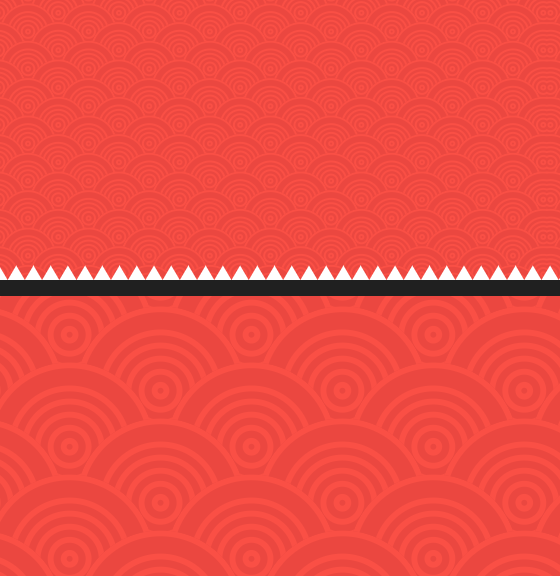
Top, the full canvas; bottom, a detail of the centre.
Give the GLSL for this pattern, as a WebGL 2 fragment shader.

```glsl
#version 300 es
precision highp float;
// Red overlapping wave scales with concentric rings, above a white sawtooth hem.

uniform vec2 u_resolution;
out vec4 fragColor;

// All lengths are fractions of the canvas height.
const vec3 SCALE_RED = vec3(0.92, 0.28, 0.25);
const vec3 LINE_RED  = vec3(0.98, 0.31, 0.27);
const vec3 HEM_WHITE = vec3(1.0);

const vec2  SCALE_PITCH  = vec2(0.2165, 0.0667); // column and row spacing
const vec2  SCALE_ORIGIN = vec2(0.2083, 0.1537); // centre of one scale
const float RIM_RADIUS   = 0.0970;
const float RING_FIRST   = 0.0070;
const float RING_STEP    = 0.0156;
const float RING_LAST    = 4.0;                  // index of the widest inner ring
const float LINE_HALF    = 0.0035;
const float MIRROR_X     = 1.953;                // seam where the scales reflect

const float TOOTH_WIDTH  = 0.0615;
const float TOOTH_HEIGHT = 0.0520;
const float TOOTH_PEAK_X = 0.0580;

// Coverage of a pixel by the negative side of a distance field.
float coverage(float dist, float pixel) {
    return clamp(0.5 - dist / pixel, 0.0, 1.0);
}

// Distance to the nearest ring or rim line of a scale.
float ringDistance(float radius) {
    float index = clamp(round((radius - RING_FIRST) / RING_STEP), 0.0, RING_LAST);
    float ring = abs(radius - RING_FIRST - RING_STEP * index);
    return min(ring, abs(radius - RIM_RADIUS)) - LINE_HALF;
}

// Scales stacked from back to front, each lower row covering the one above.
vec3 waveScales(vec2 p, float pixel) {
    p.x = MIRROR_X - abs(p.x - MIRROR_X);
    vec2 cell = (p - SCALE_ORIGIN) / SCALE_PITCH;
    float baseRow = floor(cell.y);
    vec3 color = SCALE_RED;
    for (int i = 2; i >= -1; i--) {
        float row = baseRow + float(i);
        float column = cell.x - 0.5 * mod(row, 2.0);
        vec2 offset = vec2(column - round(column), cell.y - row) * SCALE_PITCH;
        float radius = length(offset);
        vec3 scale = mix(SCALE_RED, LINE_RED, coverage(ringDistance(radius), pixel));
        color = mix(color, scale, coverage(radius - RIM_RADIUS - LINE_HALF, pixel));
    }
    return color;
}

// Signed distance to the row of triangular teeth along the bottom.
float hemDistance(vec2 p) {
    float phase = fract((p.x - TOOTH_PEAK_X) / TOOTH_WIDTH + 0.5);
    float edge = TOOTH_HEIGHT * (1.0 - 2.0 * abs(phase - 0.5));
    float slope = 2.0 * TOOTH_HEIGHT / TOOTH_WIDTH;
    return (p.y - edge) / sqrt(1.0 + slope * slope);
}

void main() {
    vec2 p = gl_FragCoord.xy / u_resolution.y;
    float pixel = 1.0 / u_resolution.y;
    vec3 color = waveScales(p, pixel);
    color = mix(color, HEM_WHITE, coverage(hemDistance(p), pixel));
    fragColor = vec4(color, 1.0);
}
```
